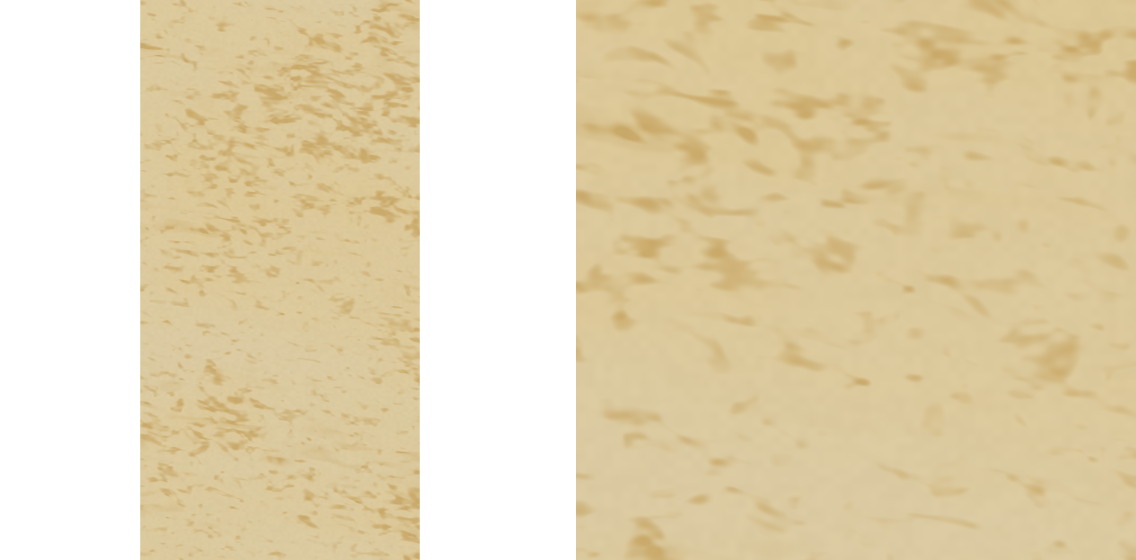
Left, the full canvas; right, a detail of the centre.
Reproduce this texture procedurally as a three.js fragment shader.

```glsl
// Upright slab of pale sandstone centred on a white ground.
// Wrapping value noise makes soft, slightly sloping beds; ochre flecks
// gather inside the beds, with thin streaks and a faint fine grain.

#define SLAB_HALF_WIDTH 0.2495
#define EDGE_SOFTNESS 0.001
#define BED_SLOPE 0.13
#define BED_REPEATS vec2(5.0, 11.0)
#define FLECK_REPEATS vec2(58.0, 112.0)
#define STREAK_REPEATS vec2(16.0, 84.0)
#define FLECK_STRENGTH 0.75
#define GRAIN_STRENGTH 0.016
#define PALE_STONE vec3(0.860, 0.793, 0.632)
#define WARM_STONE vec3(0.862, 0.782, 0.592)
#define OCHRE vec3(0.770, 0.630, 0.360)

varying vec2 vUv;

float hash(vec2 cell, float seed) {
  vec3 p = fract(vec3(cell.xyx + seed * 7.31) * vec3(0.1031, 0.1030, 0.0973));
  p += dot(p, p.yzx + 33.33);
  return fract((p.x + p.y) * p.z);
}

// Value noise that wraps after a whole number of cells.
float wrapNoise(vec2 uv, vec2 repeats, float seed) {
  vec2 p = uv * repeats;
  vec2 cell = floor(p);
  vec2 f = p - cell;
  f = f * f * (3.0 - 2.0 * f);
  vec2 lo = mod(cell, repeats);
  vec2 hi = mod(cell + 1.0, repeats);
  float bottom = mix(hash(lo, seed), hash(vec2(hi.x, lo.y), seed), f.x);
  float top = mix(hash(vec2(lo.x, hi.y), seed), hash(hi, seed), f.x);
  return mix(bottom, top, f.y);
}

// Layered noise; doubling the repeats keeps every layer wrapping.
float wrapFbm(vec2 uv, vec2 repeats, float seed) {
  float sum = 0.0;
  float weight = 0.5;
  for (int i = 0; i < 4; i++) {
    sum += weight * wrapNoise(uv, repeats, seed + float(i));
    repeats *= 2.0;
    weight *= 0.5;
  }
  return sum / 0.9375;
}

vec3 stone(vec2 uv) {
  // Tilt the bedding and roughen it a little.
  vec2 bedUv = uv + vec2(0.0, BED_SLOPE * uv.x);
  vec2 wobble = vec2(wrapNoise(bedUv, vec2(24.0, 40.0), 3.0),
                     wrapNoise(bedUv, vec2(24.0, 40.0), 5.0)) - 0.5;
  vec2 roughUv = bedUv + wobble * vec2(0.02, 0.012);

  // Broad beds, and the flecks that crowd into them.
  float bed = smoothstep(0.44, 0.70, wrapFbm(roughUv, BED_REPEATS, 11.0));
  float speck = 0.68 * wrapNoise(roughUv, FLECK_REPEATS, 21.0)
              + 0.32 * wrapNoise(roughUv, FLECK_REPEATS * 2.0, 23.0);
  float fleck = smoothstep(0.60, 1.05, speck + 0.22 * bed);

  // Thin broken streaks along the bedding.
  float streakZone = smoothstep(0.45, 0.75, wrapFbm(bedUv, vec2(4.0, 14.0), 31.0));
  float streak = smoothstep(0.64, 0.95, wrapNoise(roughUv, STREAK_REPEATS, 37.0));
  streak *= streakZone * (0.4 + 0.6 * speck);

  // Slow drift between pale and warm stone.
  float drift = wrapFbm(bedUv, vec2(3.0, 7.0), 41.0);
  float warmth = clamp(0.55 * bed + 1.4 * (drift - 0.30), 0.0, 1.0);
  vec3 color = mix(PALE_STONE, WARM_STONE, warmth);
  color = mix(color, OCHRE, FLECK_STRENGTH * clamp(fleck + 0.5 * streak, 0.0, 1.0));

  float grain = wrapNoise(uv, vec2(190.0, 210.0), 51.0) - 0.5;
  return color + GRAIN_STRENGTH * grain;
}

void main() {
  float edge = abs(vUv.x - 0.5) - SLAB_HALF_WIDTH;
  float slab = 1.0 - smoothstep(-EDGE_SOFTNESS, EDGE_SOFTNESS, edge);
  gl_FragColor = vec4(mix(vec3(1.0), stone(vUv), slab), 1.0);
}
```
